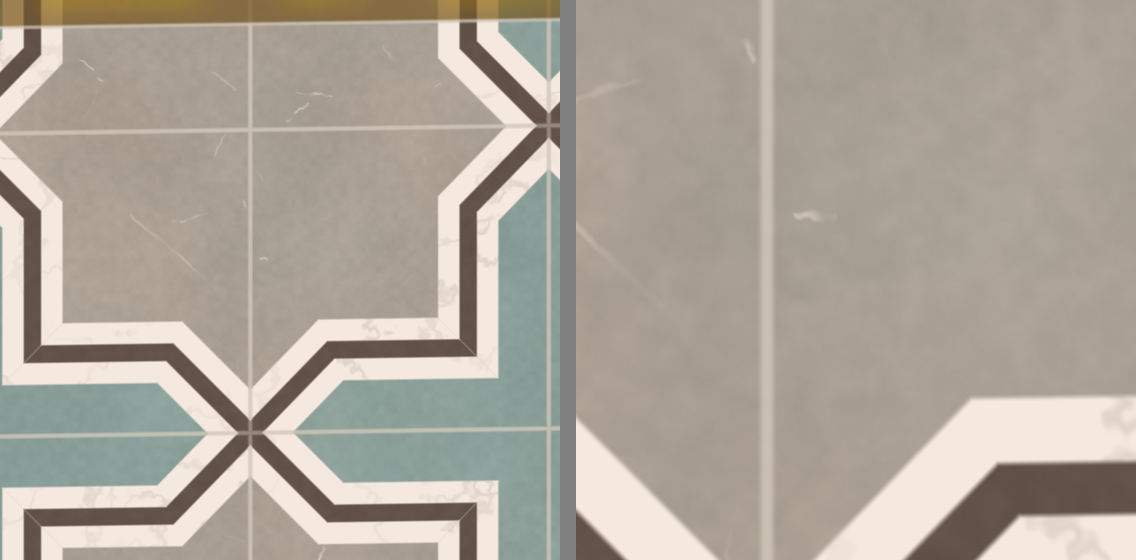
Left: the whole. Right: its middle third, enlarged.
Give the GLSL for this pattern, as a three.js fragment shader.

```glsl
varying vec2 vUv;

// Layout, in canvas units
const vec2 STAR_CENTER = vec2(0.447, 0.768);
const vec2 TILE = vec2(0.533, 0.541);
const float TILT = 0.0146;
const float BAND_EDGE = 0.9505;

// Line work, in tile units
const float SQUARE = 0.73;
const float DARK_HALF = 0.029;
const float PALE_HALF = 0.101;
const float GROUT_HALF = 0.007;
const float SOFT = 0.0045;

// Scratches, in canvas units
const float SCRATCH_CELL = 0.12;
const float SCRATCH_WIDTH = 0.0035;
const float SCRATCH_CHANCE = 0.42;
const vec2 VEIN_START = vec2(0.234, 0.616);
const vec2 VEIN_END = vec2(0.385, 0.485);

const vec3 GREY = vec3(0.665, 0.625, 0.58);
const vec3 TEAL = vec3(0.54, 0.62, 0.60);
const vec3 PALE = vec3(0.96, 0.91, 0.87);
const vec3 DARK = vec3(0.385, 0.32, 0.28);
const vec3 GROUT = vec3(0.82, 0.78, 0.73);
const vec3 GOLD = vec3(0.62, 0.50, 0.20);
const vec3 BRONZE = vec3(0.50, 0.41, 0.27);

float hash(vec2 p) {
  return fract(sin(dot(p, vec2(127.1, 311.7))) * 43758.5);
}

float noise(vec2 p) {
  vec2 i = floor(p), f = fract(p);
  f = f * f * (3.0 - 2.0 * f);
  return mix(mix(hash(i), hash(i + vec2(1.0, 0.0)), f.x),
             mix(hash(i + vec2(0.0, 1.0)), hash(i + 1.0), f.x), f.y);
}

float fbm(vec2 p) {
  float sum = 0.0, gain = 0.5;
  for (int i = 0; i < 5; i++) {
    sum += gain * noise(p);
    p = p * 2.03 + 17.3;
    gain *= 0.5;
  }
  return sum;
}

float inside(float d, float soft) {
  return 1.0 - smoothstep(-soft, soft, d);
}

float segment(vec2 p, vec2 a, vec2 b) {
  vec2 ab = b - a;
  return length(p - a - ab * clamp(dot(p - a, ab) / dot(ab, ab), 0.0, 1.0));
}

// Short pale marks, some cells left empty
float scratches(vec2 uv) {
  vec2 p = uv / SCRATCH_CELL + 0.25 * vec2(fbm(uv * 22.0), fbm(uv * 22.0 + 40.0));
  float mark = 0.0;
  for (int j = -1; j <= 1; j++) {
    for (int i = -1; i <= 1; i++) {
      vec2 cell = floor(p) + vec2(float(i), float(j));
      float angle = 6.283 * hash(cell + 3.7);
      vec2 center = cell + vec2(hash(cell + 9.1), hash(cell + 5.3));
      vec2 reach = vec2(cos(angle), sin(angle)) * mix(0.08, 0.3, hash(cell + 1.9));
      float d = segment(p, center - reach, center + reach) * SCRATCH_CELL;
      float strength = step(hash(cell + 21.0), SCRATCH_CHANCE) * hash(cell + 8.2);
      mark = max(mark, strength * (1.0 - smoothstep(0.0, SCRATCH_WIDTH, d)));
    }
  }
  return mark * smoothstep(0.25, 0.65, noise(uv * 60.0));
}

vec3 stone(vec3 base, vec2 uv) {
  float cloud = fbm(uv * 7.0) - 0.48;
  float grain = fbm(uv * 75.0) - 0.48;
  vec3 color = base * (1.0 + 0.10 * cloud + 0.08 * grain);
  color += vec3(0.03, 0.005, -0.015) * (fbm(uv * 4.0 + 8.0) - 0.4);
  return color;
}

vec3 tiledFloor(vec2 uv) {
  vec2 t = uv - STAR_CENTER;
  t.y -= TILT * t.x;
  t /= TILE;

  // Mirrored tile: the star is a square joined with a diamond
  vec2 q = abs(mod(t + 1.0, 2.0) - 1.0);
  float edge = min(max(q.x, q.y) - SQUARE, (q.x + q.y - 1.0) * 0.7071);
  float pale = inside(abs(edge) - PALE_HALF, SOFT);
  float dark = inside(abs(edge) - DARK_HALF, SOFT);

  // Stone fields with scratches and one long vein
  vec3 color = stone(mix(TEAL, GREY, inside(edge, SOFT)), uv);
  float wobble = 0.012 * (fbm(uv * 25.0) - 0.5);
  float vein = 1.0 - smoothstep(0.0, 0.004, segment(uv + wobble, VEIN_START, VEIN_END));
  float wear = max(scratches(uv), 0.6 * vein * noise(uv * 30.0 + 4.0));
  color = mix(color, PALE, 0.5 * wear * inside(edge, SOFT));

  // Marble strips with a dark inlay
  float smoke = 1.0 - smoothstep(0.0, 0.035, abs(fbm(uv * 9.0 + 30.0) - 0.5));
  vec3 marble = PALE * (1.0 - 0.09 * smoke * noise(uv * 14.0));
  color = mix(color, marble, pale);
  color = mix(color, DARK * (0.94 + 0.12 * fbm(uv * 60.0)), dark);

  // Mitre seams at the square's corners
  float seam = inside(abs(q.x - q.y) - 0.003, SOFT) * step(0.6, q.x);
  color = mix(color, GROUT, seam * (0.2 * pale + 0.15 * dark));

  // Grout between tiles
  vec2 joint = abs(fract(t + 0.5) - 0.5);
  float grout = inside(min(joint.x, joint.y) - GROUT_HALF, 0.005);
  return mix(color, GROUT, grout * mix(0.8, 0.45, dark));
}

void main() {
  vec3 color = tiledFloor(vUv);

  // Gold strip with a faint reflection of the floor
  float height = vUv.y - BAND_EDGE - TILT * vUv.x;
  float glow = smoothstep(0.0, 0.045, height) * smoothstep(0.2, 0.65, noise(vUv * vec2(7.0, 3.0)));
  vec3 band = mix(BRONZE, GOLD, glow);
  band = mix(band, color * vec3(0.82, 0.70, 0.45), 0.4);
  color = mix(color, band, smoothstep(-0.002, 0.003, height));
  color = mix(color, GROUT, 0.75 * inside(abs(height) - 0.003, 0.003));

  gl_FragColor = vec4(color, 1.0);
}
```
